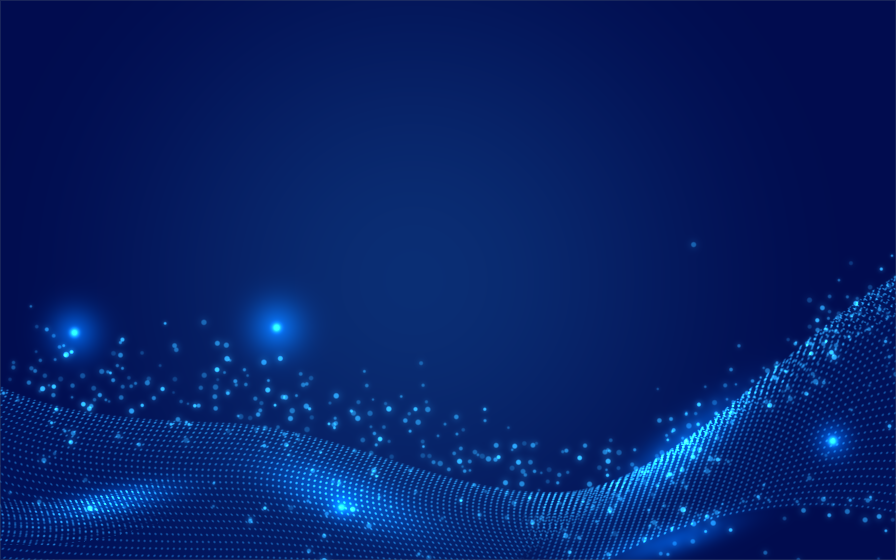
This background is drawn by a Shadertoy shader. Its source:

```glsl
// Deep blue backdrop with dotted wave sheets, drifting particles and light orbs.
// Sheets are dot lattices stretched between two edge curves; the particles are
// jittered grid points kept near the crest; all light is added over a radial gradient.

const vec3 NAVY = vec3(0.002, 0.048, 0.31);
const vec3 ROYAL = vec3(0.04, 0.18, 0.455);
const vec3 AZURE = vec3(0.0, 0.40, 0.72);
const vec3 CYAN = vec3(0.22, 0.80, 0.92);

const int LEFT_SHEET = 0;
const int RIGHT_SHEET = 1;
const int FOLD_SHEET = 2;

vec2 hash2(vec2 p) {
    vec3 q = fract(vec3(p.xyx) * vec3(0.1031, 0.1030, 0.0973));
    q += dot(q, q.yzx + 33.33);
    return fract((q.xx + q.yz) * q.zy);
}

float disc(float dist, float radius, float soft) {
    return 1.0 - smoothstep(radius - soft, radius + soft, dist);
}

// Elongated soft light, tilted by an angle
float glow(vec2 p, vec2 centre, vec2 size, float angle) {
    vec2 d = p - centre;
    float c = cos(angle), s = sin(angle);
    d = vec2(c * d.x + s * d.y, c * d.y - s * d.x) / size;
    return exp(-dot(d, d));
}

// Long upper outline: falls from the left, then climbs to the right
float crest(float x) {
    float fall = 0.12 * (1.0 - smoothstep(0.4, 0.98, x)) + 0.07 * exp(-7.0 * x);
    return 0.12 + fall + 0.44 * smoothstep(0.99, 1.77, x);
}

// Upper and lower outline of a sheet
vec2 sheetEdges(float x, int kind) {
    if (kind == LEFT_SHEET) return vec2(crest(x), -0.06);
    if (kind == RIGHT_SHEET) return vec2(crest(x), 0.1 - 0.7 * (x - 1.46) * (x - 1.46));
    float fold = 0.103 - 0.08 * x + 0.75 * x * x;
    return vec2(fold, fold - 0.075);
}

// Lattice of dots whose rows follow the sheet and whose columns sway
float sheetDots(vec2 p, int kind, float rows, float soft) {
    const float STEP = 0.0105;
    const float CROWDING = 1.25;
    float sway = kind == RIGHT_SHEET ? 0.35 * p.y : 0.022 * sin(24.0 * p.y + 3.0 * p.x);
    float x = (floor((p.x - sway) / STEP) + 0.5) * STEP + sway;
    vec2 e = sheetEdges(x, kind);
    float v = clamp((e.x - p.y) / (e.x - e.y), 0.0, 1.0);
    float row = round(pow(v, 1.0 / CROWDING) * rows);
    float y = mix(e.x, e.y, pow(row / rows, CROWDING));
    return disc(length(p - vec2(x, y)), 0.0018, soft);
}

// Scattered round particles, densest in a band along the crest
float particles(vec2 p, float cell, float seed, float soft) {
    float sum = 0.0;
    vec2 id = floor(p / cell);
    for (int j = -1; j <= 1; j++)
    for (int i = -1; i <= 1; i++) {
        vec2 n = id + vec2(i, j);
        vec2 spot = hash2(n + seed);
        vec2 trait = hash2(n + seed + 57.0);
        vec2 centre = (n + spot) * cell;
        float lift = centre.y - crest(centre.x);
        float rightward = smoothstep(0.7, 1.3, centre.x);
        float band = (lift - mix(0.055, -0.01, rightward)) / mix(0.065, 0.07, rightward);
        float hem = (centre.y - sheetEdges(centre.x, RIGHT_SHEET).y) / 0.03;
        float density = 0.7 * exp(-band * band) + 0.45 * rightward * exp(-hem * hem);
        density += 0.05 * step(lift, 0.0);
        float radius = mix(0.0018, 0.0048, trait.y);
        float dist = length(p - centre);
        float light = disc(dist, radius, soft) + 0.25 * exp(-dist * dist / (5.0 * radius * radius));
        sum += step(trait.x, density) * mix(0.25, 0.75, spot.y) * light;
    }
    return sum;
}

// Point of light with a wide halo
vec3 orb(vec2 p, vec2 centre, float halo, float core) {
    float d = length(p - centre);
    return AZURE * (0.6 * exp(-d * d / (halo * halo)) + 0.45 * exp(-5.0 * d / halo))
         + CYAN * exp(-d * d / (core * core));
}

void mainImage(out vec4 fragColor, in vec2 fragCoord) {
    vec2 p = fragCoord / iResolution.xy * vec2(1.6, 1.0);
    float soft = 1.0 / iResolution.y;

    // Backdrop
    vec3 col = mix(ROYAL, NAVY, smoothstep(0.0, 0.8, length(p - vec2(0.74, 0.5))));

    // Sheet areas, split by the slanted seam
    float below = smoothstep(0.004, -0.004, p.y - crest(p.x));
    float seam = smoothstep(-0.02, 0.02, p.x - 0.92 - p.y / 0.64);
    float hem = sheetEdges(p.x, RIGHT_SHEET).y;
    float rightArea = smoothstep(0.9, 1.0, p.x) * smoothstep(-0.008, 0.0, p.y - hem);
    float foldArea = 1.0 - smoothstep(0.15, 0.36, p.x);

    // Light lying on the sheets
    float shine = 0.75 * glow(p, vec2(0.61, 0.115), vec2(0.13, 0.04), -0.35)
                + 0.65 * glow(p, vec2(0.2, 0.105), vec2(0.11, 0.025), 0.2)
                + 0.75 * glow(p, vec2(1.22, 0.205), vec2(0.13, 0.035), 0.68)
                + 0.75 * glow(p, vec2(1.2, 0.035), vec2(0.11, 0.025), 0.3);
    col += AZURE * (0.75 * shine + 0.05 * below * max(1.0 - seam, rightArea));

    // Dot lattices
    float dots = below * (1.0 - seam) * sheetDots(p, LEFT_SHEET, 28.0, soft);
    dots += below * rightArea * sheetDots(p, RIGHT_SHEET, 34.0, soft);
    vec2 foldEdge = sheetEdges(p.x, FOLD_SHEET);
    float inFold = step(p.y, foldEdge.x + 0.004) * step(foldEdge.y, p.y);
    dots += 0.8 * foldArea * inFold * sheetDots(p, FOLD_SHEET, 11.0, soft);
    float rim = exp(-abs(p.y - crest(p.x)) * 25.0);
    col += CYAN * dots * (0.32 + 0.25 * rim + 0.7 * shine);

    // Particles and orbs
    col += CYAN * (particles(p, 0.031, 3.0, soft) + 0.6 * particles(p, 0.023, 91.0, soft));
    col += orb(p, vec2(0.133, 0.406), 0.045, 0.007);
    col += orb(p, vec2(0.494, 0.415), 0.05, 0.007);
    col += orb(p, vec2(1.487, 0.2125), 0.03, 0.007);
    col += orb(p, vec2(0.61, 0.094), 0.018, 0.005);

    // Thin frame
    vec2 margin = min(p, vec2(1.6, 1.0) - p);
    col = mix(col, vec3(0.25, 0.3, 0.42), 0.7 * disc(min(margin.x, margin.y), 0.001, soft));
    fragColor = vec4(clamp(col, 0.0, 1.0), 1.0);
}
```
